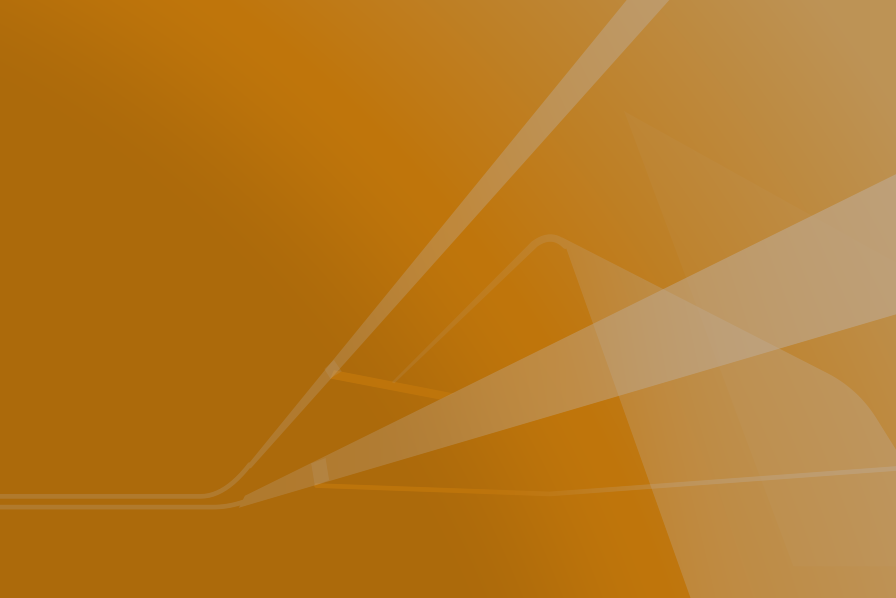
Give the GLSL for this background, as a Shadertoy shader.

```glsl
// Amber backdrop: a wide radial gradient under translucent beams and panes.
// Every shape is a signed distance (quads, half planes, bent strokes) that is
// blended as a pale veil. Space: height is 1, width 1.5, origin lower left.

const vec3 DARK_AMBER = vec3(0.675, 0.415, 0.045);
const vec3 HOT_AMBER  = vec3(0.750, 0.460, 0.045);
const vec3 PALE_SAND  = vec3(0.740, 0.575, 0.335);
const vec3 VEIL       = vec3(0.745, 0.675, 0.600);
const vec2 GLOW_CENTER = vec2(-0.838, -0.684);
const float DARK_RADIUS = 1.74;
const float HOT_RADIUS  = 2.08;
const float SAND_RADIUS = 2.78;
const float THIN_LINE   = 0.0039;
const int BEND_STEPS    = 12;

// Signed distance to the line a-b, negative on its right side
float edge(vec2 p, vec2 a, vec2 b) {
    vec2 d = normalize(b - a), e = p - a;
    return d.x * e.y - d.y * e.x;
}

// Convex quad, corners in clockwise order
float quad(vec2 p, vec2 a, vec2 b, vec2 c, vec2 d) {
    return max(max(edge(p, a, b), edge(p, b, c)),
               max(edge(p, c, d), edge(p, d, a)));
}

float segment(vec2 p, vec2 a, vec2 b) {
    vec2 e = p - a, d = b - a;
    return length(e - d * clamp(dot(e, d) / dot(d, d), 0.0, 1.0));
}

// Distance to a quadratic curve from a to c, pulled toward b
float bend(vec2 p, vec2 a, vec2 b, vec2 c) {
    float dist = 1e3;
    vec2 last = a;
    for (int i = 1; i <= BEND_STEPS; i++) {
        float t = float(i) / float(BEND_STEPS);
        vec2 next = mix(mix(a, b, t), mix(b, c, t), t);
        dist = min(dist, segment(p, last, next));
        last = next;
    }
    return dist;
}

float smoothMax(float a, float b, float k) {
    float h = max(k - abs(a - b), 0.0) / k;
    return max(a, b) + h * h * k * 0.25;
}

float cover(float dist) {
    float pixel = 1.0 / iResolution.y;
    return 1.0 - smoothstep(-0.6 * pixel, 0.6 * pixel, dist);
}

vec3 backdrop(vec2 p) {
    float r = length(p - GLOW_CENTER);
    vec3 color = mix(DARK_AMBER, HOT_AMBER, smoothstep(DARK_RADIUS, HOT_RADIUS, r));
    return mix(color, PALE_SAND, clamp((r - HOT_RADIUS) / (SAND_RADIUS - HOT_RADIUS), 0.0, 1.0));
}

// Steep beam with its level tail
float steepBeam(vec2 p) {
    float beam = quad(p, vec2(0.410, 0.217), vec2(1.076, 1.033), vec2(1.150, 1.033), vec2(0.420, 0.217));
    float tail = min(segment(p, vec2(-0.1, 0.170), vec2(0.336, 0.170)),
                     bend(p, vec2(0.336, 0.170), vec2(0.377, 0.170), vec2(0.418, 0.223)));
    return min(beam, tail - THIN_LINE);
}

// Broad beam with its level tail
float broadBeam(vec2 p) {
    float beam = quad(p, vec2(0.410, 0.171), vec2(1.543, 0.730), vec2(1.543, 0.487), vec2(0.400, 0.151));
    float tail = min(segment(p, vec2(-0.1, 0.152), vec2(0.357, 0.152)),
                     bend(p, vec2(0.357, 0.152), vec2(0.391, 0.152), vec2(0.426, 0.168)));
    return min(beam, tail - THIN_LINE);
}

// Large pane with rounded corners and a slim leg
float foldedPane(vec2 p) {
    float top = edge(p, vec2(0.947, 0.600), vec2(1.436, 0.350));
    float right = edge(p, vec2(1.445, 0.336), vec2(1.500, 0.248));
    float left = edge(p, vec2(1.156, 0.0), vec2(0.951, 0.576));
    float pane = max(smoothMax(top, right, 0.03), left);
    float leg = quad(p, vec2(0.656, 0.361), vec2(0.891, 0.597), vec2(0.900, 0.588), vec2(0.660, 0.359));
    float corner = bend(p, vec2(0.895, 0.592), vec2(0.924, 0.613), vec2(0.947, 0.590)) - 0.0062;
    return min(pane, min(leg, corner));
}

void mainImage(out vec4 fragColor, in vec2 fragCoord) {
    vec2 p = fragCoord / iResolution.xy * vec2(1.5, 1.0);
    vec3 color = backdrop(p);

    // Faint rear pane
    float rear = quad(p, vec2(1.328, 0.053), vec2(1.045, 0.814), vec2(1.55, 0.533), vec2(1.55, 0.053));
    color = mix(color, VEIL, 0.06 * cover(rear));

    // Amber cross bar and the long low line
    float bar = quad(p, vec2(0.553, 0.367), vec2(0.559, 0.381), vec2(0.760, 0.342), vec2(0.736, 0.332));
    color = mix(color, HOT_AMBER, 0.9 * cover(bar));
    float low = min(segment(p, vec2(0.530, 0.188), vec2(0.920, 0.174)),
                    segment(p, vec2(0.920, 0.174), vec2(1.52, 0.218))) - THIN_LINE;
    vec3 lowColor = mix(HOT_AMBER, VEIL, smoothstep(0.8, 1.45, p.x));
    color = mix(color, lowColor, mix(0.85, 0.40, smoothstep(0.8, 1.4, p.x)) * cover(low));

    // Veils grow denser toward the right
    color = mix(color, VEIL, mix(0.24, 0.46, smoothstep(0.4, 1.15, p.x)) * cover(steepBeam(p)));
    color = mix(color, VEIL, mix(0.24, 0.56, smoothstep(0.4, 1.45, p.x)) * cover(broadBeam(p)));
    color = mix(color, VEIL, mix(0.13, 0.34, smoothstep(0.75, 1.25, p.x)) * cover(foldedPane(p)));

    // Bright joints where the bars cross the beams
    float joints = min(
        quad(p, vec2(0.543, 0.383), vec2(0.559, 0.398), vec2(0.572, 0.379), vec2(0.553, 0.367)),
        quad(p, vec2(0.527, 0.188), vec2(0.521, 0.225), vec2(0.545, 0.234), vec2(0.551, 0.197)));
    color = mix(color, VEIL, 0.16 * cover(joints));

    fragColor = vec4(color, 1.0);
}
```
